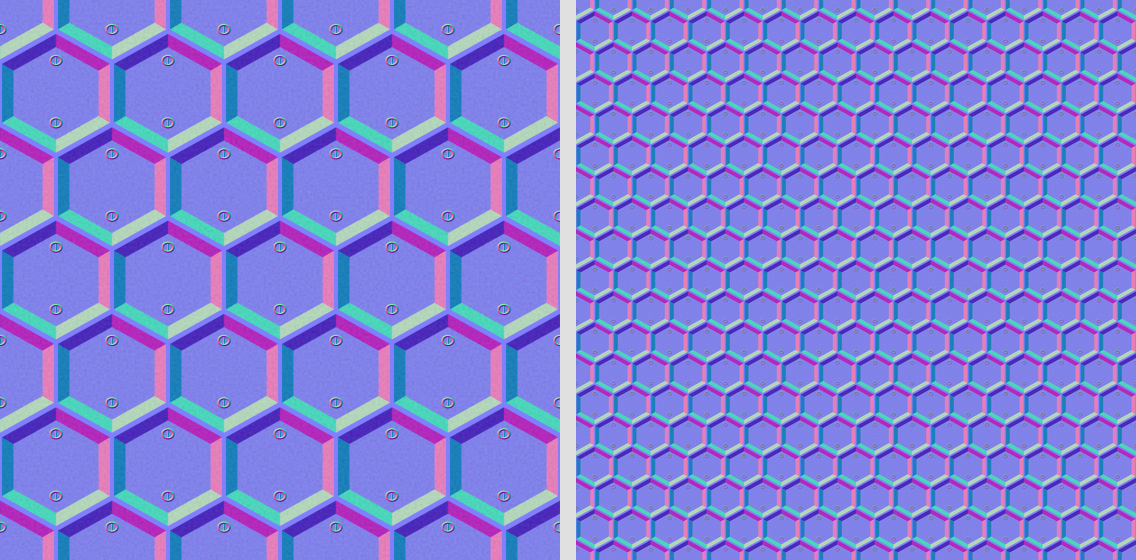
Left: one tile. Right: repeated 3 by 3.
A Shadertoy shader for this texture map:

```glsl
// Tangent-space normal map of bevelled hexagonal plates, each held by two slotted screws.

vec2 gradientAt(ivec2 lattice, uint seed) {
    uint h = uint(lattice.x) * 1597334677u ^ uint(lattice.y) * 3812015801u ^ seed * 2654435769u;
    h = (h ^ (h >> 15)) * 2246822519u;
    h = (h ^ (h >> 13)) * 3266489917u;
    float angle = 6.28318 * float(h >> 8) / 16777216.0;
    return vec2(cos(angle), sin(angle));
}

// Gradient noise that wraps after `period` lattice cells
float wrappedNoise(vec2 p, int period, uint seed) {
    ivec2 base = ivec2(floor(p));
    vec2 f = fract(p);
    vec2 u = f * f * f * (f * (f * 6.0 - 15.0) + 10.0);
    vec4 corner;
    for (int i = 0; i < 4; i++) {
        ivec2 offset = ivec2(i & 1, i >> 1);
        ivec2 lattice = (base + offset + period) % period;
        corner[i] = dot(gradientAt(lattice, seed), f - vec2(offset));
    }
    vec2 row = mix(corner.xz, corner.yw, u.x);
    return mix(row.x, row.y, u.y);
}

// Insets from the side edges (x) and the slanted edges (y); positive inside the plate
vec2 plateInsets(vec2 cell) {
    vec2 q = abs(cell * vec2(1.0, 5.0 / 6.0));
    return vec2(0.482 - q.x, 0.4636 - dot(q, normalize(vec2(5.0, 9.0))));
}

// Coverage of the band lo < x < hi with edges of width `aa`
float band(float x, float lo, float hi, float aa) {
    return smoothstep(lo - aa, lo + aa, x) * (1.0 - smoothstep(hi - aa, hi + aa, x));
}

// Colour of a slope facing `dir`, with green pointing down
vec3 slopeColour(vec2 dir, float steepness, float blue) {
    return vec3(0.5 + steepness * vec2(dir.x, -dir.y), blue);
}

// Ring groove around a flat head with a vertical slot
vec3 addScrew(vec3 colour, vec2 p, float aa) {
    float r = length(p);
    vec2 outward = p / max(r, 0.001);
    colour = mix(colour, vec3(0.5, 0.5, 0.94), 1.0 - smoothstep(0.036 - aa, 0.036 + aa, r));

    float slotWall = clamp(-p.x / (0.5 * aa + 0.001), -1.0, 1.0);
    float slot = band(p.x, -0.009, 0.009, aa) * (1.0 - smoothstep(0.04 - aa, 0.04 + aa, r));
    colour = mix(colour, slopeColour(vec2(slotWall, 0.0), 0.4, 0.68), slot);

    float facing = smoothstep(-aa, aa, 0.048 - r) * 2.0 - 1.0;
    vec3 wall = slopeColour(outward * facing, 0.44, 0.65);
    return mix(colour, wall, band(r, 0.035, 0.061, aa));
}

void mainImage(out vec4 fragColor, in vec2 fragCoord) {
    vec2 uv = fragCoord / iResolution.xy;
    float aa = 3.5 / min(iResolution.x, iResolution.y);

    // Five columns by six staggered rows: keep the nearer of two plate lattices
    vec2 p = uv * vec2(5.0, 6.0);
    vec2 evenCell = vec2(fract(p.x + 0.5) - 0.5, mod(p.y + 1.0, 2.0) - 1.0);
    vec2 oddCell = vec2(fract(p.x) - 0.5, mod(p.y, 2.0) - 1.0);
    vec2 evenInsets = plateInsets(evenCell);
    vec2 oddInsets = plateInsets(oddCell);
    bool isEven = min(evenInsets.x, evenInsets.y) > min(oddInsets.x, oddInsets.y);
    vec2 cell = isEven ? evenCell : oddCell;
    vec2 insets = isEven ? evenInsets : oddInsets;
    float inset = min(insets.x, insets.y);

    // Six bevel facets, mitred at the corners
    vec2 side = clamp(cell / aa, -1.0, 1.0);
    float slanted = smoothstep(-aa, aa, insets.x - insets.y);
    vec2 facing = side * mix(vec2(1.0, 0.0), vec2(0.52, 0.86), slanted);
    vec3 bevel = slopeColour(facing, 0.39, 0.735);

    // Flat plate face with its screws
    vec3 face = vec3(0.505, 0.51, 0.92);
    for (int i = 0; i < 2; i++) {
        float height = mix(-0.316, 0.352, float(i));
        face = addScrew(face, cell - vec2(0.0, height), aa);
    }

    // Fine surface grain on the plates, none in the joints
    vec2 grainPos = uv * 200.0;
    vec2 grain = vec2(wrappedNoise(grainPos, 200, 1u), wrappedNoise(grainPos, 200, 2u));
    vec3 plate = mix(bevel, face, smoothstep(-aa, aa, inset - 0.102));
    plate += vec3(grain, -0.5 * abs(grain.x + grain.y)) * 0.06;

    vec3 joint = vec3(0.5, 0.5, 0.995);
    fragColor = vec4(mix(joint, plate, smoothstep(-aa, aa, inset)), 1.0);
}
```
